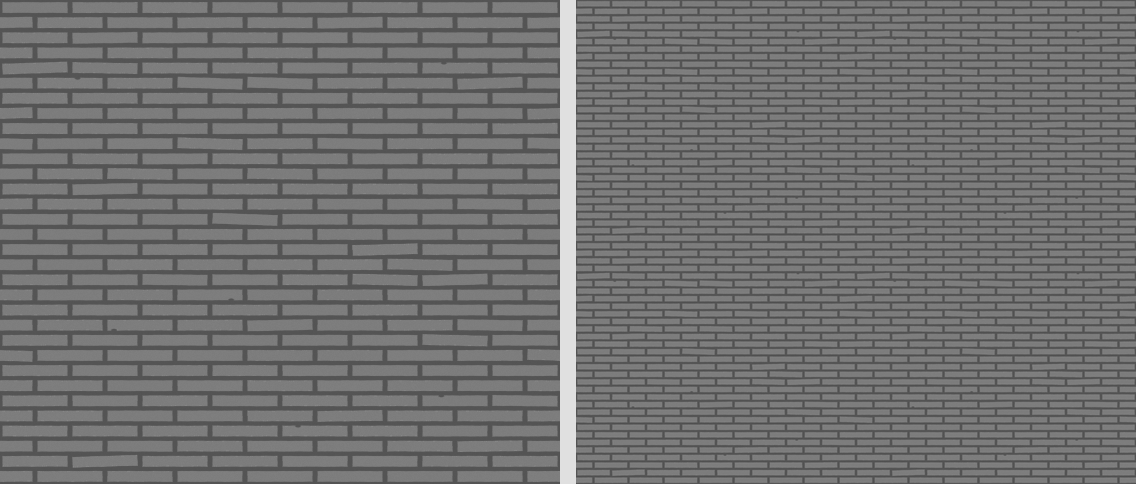
Left: one tile. Right: repeated 2 by 2.
A Shadertoy shader for this texture:

```glsl
float hash(vec2 p) {
    vec3 q = fract(vec3(p.xyx) * 0.1031);
    q += dot(q, q.yzx + 33.33);
    return fract((q.x + q.y) * q.z);
}

// Layered sines for rough edges, phased per brick
float ripple(float x, float phase) {
    return 0.5 * sin(3.1 * x + phase) + 0.3 * sin(8.3 * x + 2.7 * phase)
         + 0.2 * sin(19.0 * x + 5.1 * phase);
}

float boxDistance(vec2 p, vec2 halfSize) {
    vec2 d = abs(p) - halfSize;
    return length(max(d, 0.0)) + min(max(d.x, d.y), 0.0);
}

void mainImage(out vec4 fragColor, in vec2 fragCoord) {
    // Running bond: 8 bricks across, 32 courses, even courses shifted by half
    vec2 grid = fragCoord / iResolution.xy * vec2(8.0, 32.0);
    float course = mod(floor(grid.y), 32.0);
    grid.x += 0.5 * (1.0 - mod(course, 2.0));
    vec2 id = vec2(mod(floor(grid.x), 8.0), course);

    // Local position, where one unit is the height of a course
    vec2 cell = vec2(4.0 * iResolution.x / iResolution.y, 1.0);
    vec2 p = (fract(grid) - 0.5) * cell;
    float pixel = 32.0 / iResolution.y;
    float phase = 6.2832 * hash(id + 11.0);

    // A few bricks are laid crooked, the rest almost level
    float crooked = step(0.88, hash(id + 23.0));
    float lean = hash(id + 37.0) - 0.5;
    p.y += p.x * lean * mix(0.005, 0.07, crooked);
    p.x -= p.y * crooked * 0.1 * lean;

    // Brick outline with slightly worn edges
    vec2 halfSize = 0.5 * cell - vec2(0.165, 0.145);
    float side = sign(p.y);
    float d = boxDistance(p, halfSize - 0.02) - 0.02;
    d += 0.011 * ripple(p.x, phase + side) + 0.005 * ripple(4.0 * p.y, phase);

    // Rare chips bitten out of the rim
    if (hash(id + 53.0) > 0.98) {
        vec2 chip = vec2(2.0 * hash(id + 61.0) - 1.0, sign(lean)) * halfSize;
        d = max(d, 0.12 - length((p - chip) * vec2(0.6, 1.0)));
    }

    // Faint grain and tone differences
    float grain = hash(floor(fract(grid) * vec2(96.0, 20.0)) + id * 101.0) - 0.5;
    float tone = 0.49 + 0.008 * (hash(id + 71.0) - 0.5) + 0.012 * grain;

    // Broken pale flecks along the long edges
    float rim = smoothstep(-0.11, -0.06, d) * step(0.27, abs(p.y));
    float fleck = smoothstep(0.25, 0.6, ripple(2.3 * p.x, 3.0 * phase + side));
    tone += 0.03 * rim * fleck * step(0.5, hash(id + 83.0));

    float mortar = 0.33 + 0.006 * grain;
    float soft = max(0.04, 0.7 * pixel);
    float brick = 1.0 - smoothstep(-soft, soft, d);
    fragColor = vec4(vec3(mix(mortar, tone, brick)), 1.0);
}
```
